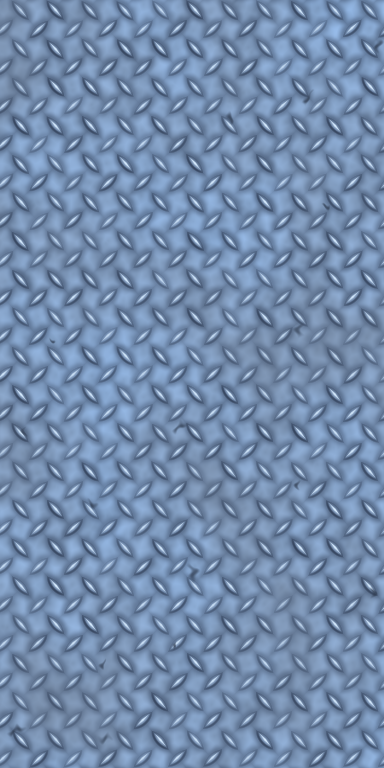
This texture is drawn by a Shadertoy shader. Its source:

```glsl
float hash(vec2 p) {
    return fract(sin(dot(p, vec2(127.1, 311.7))) * 4375.85);
}

vec2 hash2(vec2 p) {
    return vec2(hash(p), hash(p + 17.3));
}

// Distance to the nearest scattered point
float cellular(vec2 p) {
    vec2 id = floor(p), f = fract(p);
    float nearest = 2.0;
    for (int y = -1; y <= 1; y++)
    for (int x = -1; x <= 1; x++) {
        vec2 o = vec2(x, y);
        nearest = min(nearest, length(o + hash2(id + o) - f));
    }
    return nearest;
}

// Layered sines for broad stains, about -1 to 1
float stains(vec2 p) {
    float sum = 0.0, amp = 0.5;
    for (int i = 0; i < 4; i++) {
        p = mat2(0.8, 0.6, -0.6, 0.8) * p * 1.7 + 2.3;
        sum += amp * sin(p.x + 1.3 * sin(p.y)) * cos(p.y * 0.9);
        amp *= 0.65;
    }
    return sum;
}

// Sparse smudged flecks, each with its own angle and size
float flecks(vec2 p) {
    p += 0.03 * sin(p.yx * 19.0) + 0.02 * sin(p.yx * 43.0 + 1.0);
    vec2 id = floor(p);
    vec2 f = fract(p) - mix(vec2(0.25), vec2(0.75), hash2(id));
    float a = 6.28 * hash(id + 5.1);
    f = mat2(cos(a), sin(a), -sin(a), cos(a)) * f;
    float size = mix(0.06, 0.15, hash(id + 8.7));
    float mark = 1.0 - smoothstep(0.1, 1.0, length(f * vec2(1.0, 2.0)) / size);
    return mark * step(0.62, hash(id + 3.9));
}

void mainImage(out vec4 fragColor, in vec2 fragCoord) {
    vec2 plate = fragCoord / iResolution.xy * vec2(11.0, 20.0);
    float stain = stains(plate * 0.32);

    // Painted floor with broad stains and fine mottling
    vec3 col = mix(vec3(0.51, 0.60, 0.72), vec3(0.55, 0.685, 0.855), 0.5 + 0.6 * stain);
    col *= 1.0 + 0.08 * stains(plate * 1.6) + 0.12 * (cellular(plate * 3.0) - 0.4);

    // Two staggered lattices of raised lens-shaped lugs
    for (int i = 0; i < 2; i++) {
        bool falling = i == 0;
        vec2 p = plate - (falling ? vec2(0.09, 0.23) : vec2(-0.40, -0.25));
        vec2 id = floor(p) + 40.0 * float(i);
        vec2 f = (fract(p) - 0.5 + 0.03 * (hash2(id) - 0.5)) * vec2(1.0, 1.1);
        vec2 axis = falling ? vec2(0.66, -0.75) : vec2(0.73, 0.68);
        float along = dot(f, axis);
        float across = dot(f, vec2(-axis.y, axis.x));
        float lens = length(vec2(along, abs(across) + 0.445)) - 0.56;
        float relief = mix(0.7, 1.0, hash(id + 2.7)) * (falling ? 1.0 : 0.88);

        // Wide soft shadow, deepest on the lower flank
        float lower = 1.0 - smoothstep(-0.1, 0.1, across);
        float rim = (lens + 0.01) / mix(0.05, 0.062, lower);
        float shade = exp(-rim * rim) * mix(0.68, 1.0, lower);
        shade = max(shade, 0.56 * exp(-pow(max(lens, 0.0) / 0.13, 2.0)));
        col = mix(col, vec3(0.21, 0.27, 0.37), shade * relief);

        // Worn crest with a narrow bright ridge
        float crest = 1.0 - smoothstep(-0.105, -0.03, lens);
        col = mix(col, vec3(0.60, 0.70, 0.83), crest * 0.9);
        float ridge = abs(across - 0.012) / 0.042 + abs(along) / 0.27;
        float streak = 1.0 - smoothstep(0.15, 1.15, ridge);
        col = mix(col, vec3(0.84, 0.92, 0.99), streak * relief);
    }

    // Grime and dulled patches
    col = mix(col, vec3(0.19, 0.24, 0.32), 0.75 * flecks(plate * 0.5));
    col = mix(col, vec3(0.45, 0.53, 0.64), 0.25 * smoothstep(0.1, 0.8, -stain));
    fragColor = vec4(col, 1.0);
}
```
